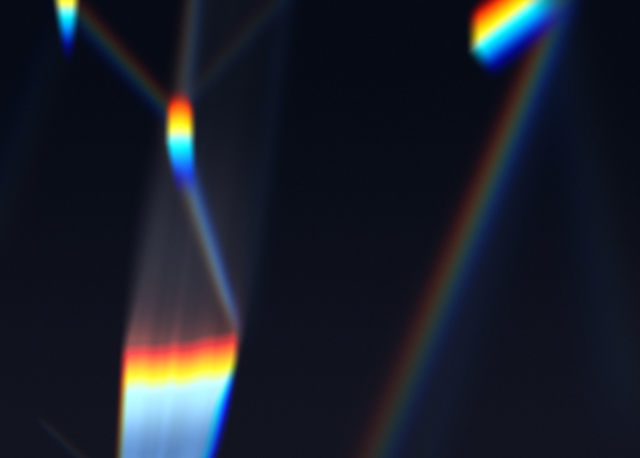
Write a Shadertoy shader that draws this background.

```glsl
const float ASPECT = 1.4;
const vec3 NIGHT_TOP = vec3(0.022, 0.040, 0.082);
const vec3 NIGHT_LOW = vec3(0.070, 0.080, 0.125);
const vec3 VEIL_GREY = vec3(0.135, 0.130, 0.138);
const vec3 EMBER = vec3(0.30, 0.10, 0.06);
const vec3 ICE_NEAR = vec3(0.66, 0.90, 0.97);
const vec3 ICE_FAR = vec3(0.30, 0.47, 0.66);
const vec3 RAY_WARM_COOL = vec3(0.19, 0.16, 0.18);
const vec3 RAY_BLUE = vec3(0.13, 0.19, 0.28);
const vec3 HAZE_BLUE = vec3(0.015, 0.025, 0.045);
const float GRAIN = 0.007;
const float GRAIN_CELLS = 366.0;
const float STREAKS = 7.0;

float hash(vec2 p) {
    return fract(sin(dot(p, vec2(12.9898, 78.233))) * 43758.5453);
}

float noise(float x) {
    float i = floor(x);
    return mix(hash(vec2(i, 3.0)), hash(vec2(i + 1.0, 3.0)), smoothstep(0.0, 1.0, x - i));
}

float band(float x, float lo, float hi, float soft) {
    return smoothstep(lo - soft, lo + soft, x) * (1.0 - smoothstep(hi - soft, hi + soft, x));
}

// Each channel switches on in turn: red, yellow, white
vec3 warmEdge(float t) {
    return smoothstep(vec3(-0.08, 0.03, 0.36), vec3(0.22, 0.48, 0.60), vec3(t));
}

// Each channel then switches off: white, cyan, blue, dark
vec3 spectrum(float t) {
    return warmEdge(t) * (1.0 - smoothstep(vec3(0.44, 0.56, 0.70), vec3(0.68, 1.02, 1.25), vec3(t)));
}

// Soft ray from a to b, with red and blue shifted to opposite sides
vec3 ray(vec2 p, vec2 a, vec2 b, float widthA, float widthB, float split) {
    vec2 axis = b - a;
    vec2 dir = normalize(axis);
    vec2 r = p - a;
    float along = dot(r, dir) / length(axis);
    float side = dir.x * r.y - dir.y * r.x;
    float width = mix(widthA, widthB, clamp(along, 0.0, 1.0));
    vec3 d = side / width - split * vec3(1.0, 0.0, -1.0);
    return exp(-d * d) * band(along, 0.0, 1.0, 0.15);
}

vec3 rays(vec2 p) {
    vec3 c = vec3(0.0);
    // Long diagonal on the right
    float fade = mix(0.62, 1.15, smoothstep(0.0, 0.65, p.y));
    c += RAY_WARM_COOL * fade * ray(p, vec2(1.245, 1.02), vec2(0.77, -0.14), 0.023, 0.034, -0.7);
    c += HAZE_BLUE * ray(p, vec2(1.22, 0.9), vec2(0.89, -0.1), 0.05, 0.04, -0.3);
    // Short diagonal at the upper left
    c += RAY_WARM_COOL * 0.75 * ray(p, vec2(0.145, 1.0), vec2(0.395, 0.73), 0.019, 0.017, 0.7);
    // Rays above and below the small flame
    c += VEIL_GREY * ray(p, vec2(0.395, 0.74), vec2(0.437, 1.12), 0.022, 0.018, 0.3);
    c += VEIL_GREY * 0.32 * ray(p, vec2(0.40, 0.77), vec2(0.64, 1.03), 0.016, 0.02, 0.5);
    c += RAY_BLUE * 1.25 * ray(p, vec2(0.378, 0.71), vec2(0.51, 0.30), 0.022, 0.014, -0.35);
    // Faint outer traces
    c += HAZE_BLUE * 0.7 * ray(p, vec2(0.14, 0.95), vec2(-0.03, 0.45), 0.03, 0.04, 0.5);
    c += HAZE_BLUE * 0.9 * ray(p, vec2(1.22, 1.0), vec2(1.38, 0.1), 0.05, 0.06, 0.3);
    c += VEIL_GREY * 0.3 * ray(p, vec2(0.09, 0.08), vec2(0.21, -0.03), 0.007, 0.01, 0.5);
    return c;
}

// Three small bright dispersion spots
vec3 spots(vec2 p) {
    float drop = 1.0 - p.y;
    vec3 c = spectrum(0.42 + drop * 5.6) * band(p.x, 0.124 + drop * 0.14, 0.167 - drop * 0.08, 0.013);

    float t = (0.808 - p.y) / 0.20;
    float sink = max(t - 0.6, 0.0);
    float dx = (p.x - 0.394 - 0.022 * sink) / (0.032 - 0.014 * sink);
    float bow = dx * dx * (1.0 - smoothstep(0.0, 0.6, t));
    c += spectrum(t - 0.20 * bow) * (1.0 - smoothstep(0.45, 1.2, abs(dx))) * smoothstep(-0.1, 0.25, t);

    vec2 r = p - vec2(1.036, 0.894);
    float along = dot(r, vec2(0.8, 0.6));
    float across = dot(r, vec2(-0.6, 0.8));
    float ends = smoothstep(-0.022, 0.022, along - 0.7 * max(across, 0.0));
    ends *= 1.0 - smoothstep(0.14, 0.26, along);
    return c + spectrum(0.55 - 7.5 * across) * ends;
}

// Grey veil falling into the large bright patch
vec3 curtain(vec2 p) {
    float y = p.y;
    float left = 0.256 + 0.065 * y + 0.10 * max(y - 0.25, 0.0) + 0.10 * max(y - 0.66, 0.0);
    float below = max(0.2 - y, 0.0);
    float right = 0.527 + 0.12 * (y - 0.27) - 0.5 * below * below;
    float u = (p.x - left) / (right - left);
    float streak = noise(u * STREAKS + 4.0) * 0.7 + noise(u * STREAKS * 2.3) * 0.3;

    float soft = mix(0.012, 0.035, smoothstep(0.22, 0.5, y));
    float level = mix(0.30, 1.0, 1.0 - smoothstep(0.4, 0.8, y)) * mix(1.0, 0.45, smoothstep(0.5, 1.0, u));
    vec3 veil = VEIL_GREY * level * (0.8 + 0.4 * streak);
    veil += EMBER * exp(-max(y - 0.26, 0.0) / 0.05) * (0.4 + streak);
    veil *= band(p.x, left, right, soft);
    // Blue rim on the right of the veil
    float rim = (p.x - right - 0.01) / 0.025;
    veil += HAZE_BLUE * exp(-rim * rim) * smoothstep(0.2, 0.35, y);

    // Bright patch, fringed orange on the left and blue on the right
    float t = (0.258 + 0.026 * u + 0.024 * (streak - 0.5) - y) / 0.21;
    vec3 ice = mix(ICE_NEAR, ICE_FAR, smoothstep(0.55, 1.25, t));
    ice = mix(vec3(0.95), ice, smoothstep(0.4, 0.65, t)) * mix(1.0, 0.82 + 0.36 * streak, smoothstep(0.4, 0.9, t));
    float fringe = 0.028 * smoothstep(0.3, 0.9, t);
    vec3 lo = left + vec3(-0.001, 0.004, 0.009);
    vec3 hi = right - fringe * vec3(1.0, 0.45, 0.0);
    vec3 mask = smoothstep(lo - 0.012, lo + 0.012, vec3(p.x));
    mask *= 1.0 - smoothstep(hi - 0.018, hi + 0.008, vec3(p.x));
    vec3 patchLight = warmEdge(t) * ice * mask;
    return max(veil * (1.0 - smoothstep(0.1, 0.6, t)), patchLight);
}

void mainImage(out vec4 fragColor, in vec2 fragCoord) {
    vec2 p = fragCoord / iResolution.xy * vec2(ASPECT, 1.0);
    vec3 color = mix(NIGHT_LOW, NIGHT_TOP, smoothstep(0.0, 0.95, p.y));
    color += rays(p) + curtain(p);
    vec3 light = spots(p);
    color = color * (1.0 - 0.7 * clamp(max(light.r, max(light.g, light.b)), 0.0, 1.0)) + light;
    color += GRAIN * (hash(floor(p * GRAIN_CELLS)) - 0.5);
    fragColor = vec4(clamp(color, 0.0, 1.0), 1.0);
}
```
